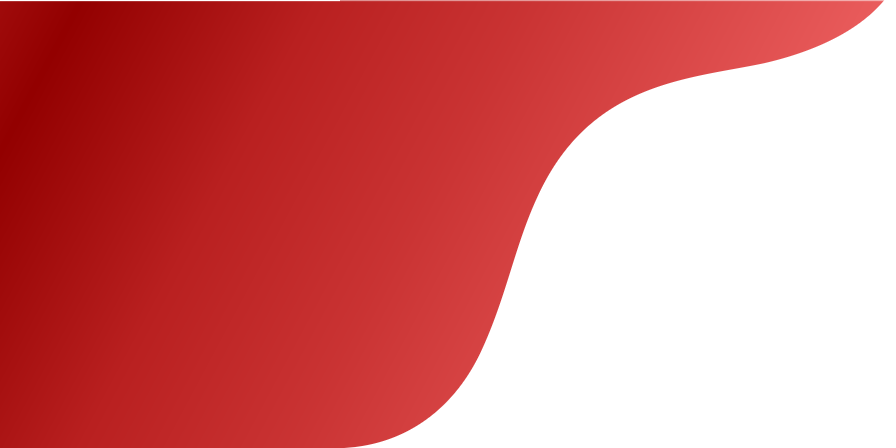
This background is drawn by a WebGL 1 fragment shader. Its source:

```glsl
precision highp float;
// A red diagonal gradient sheet on white, cut by a flowing S-shaped edge.
// The edge is a chain of cubic Bezier arcs, each solved for its height by
// bisection; the slope there turns the sideways gap into a distance.

uniform vec2 u_resolution;

vec2 bezier(vec2 a, vec2 b, vec2 c, vec2 d, float t) {
  float s = 1.0 - t;
  return s * s * s * a + 3.0 * s * t * (s * b + t * c) + t * t * t * d;
}

vec2 bezierSlope(vec2 a, vec2 b, vec2 c, vec2 d, float t) {
  float s = 1.0 - t;
  return 3.0 * (s * s * (b - a) + 2.0 * s * t * (c - b) + t * t * (d - c));
}

// Signed distance to an arc that always descends; positive on its left.
float arcDistance(vec2 p, vec2 a, vec2 b, vec2 c, vec2 d) {
  float t = 0.5;
  float stride = 0.25;
  for (int i = 0; i < 16; i++) {
    t += bezier(a, b, c, d, t).y < p.y ? stride : -stride;
    stride *= 0.5;
  }
  vec2 slope = bezierSlope(a, b, c, d, t);
  return (bezier(a, b, c, d, t).x - p.x) * slope.y / length(slope);
}

// The whole edge, from the top right corner to the bottom.
float edgeDistance(vec2 p) {
  vec2 crest = vec2(1.706, 0.141);
  vec2 shoulder = vec2(1.198, 0.443);
  vec2 hip = vec2(1.073, 0.786);
  if (p.y < crest.y)
    return arcDistance(p, vec2(1.974, 0.0), vec2(1.914, 0.073), vec2(1.81, 0.117), crest);
  if (p.y < shoulder.y)
    return arcDistance(p, crest, vec2(1.536, 0.177), vec2(1.315, 0.182), shoulder);
  if (p.y < hip.y)
    return arcDistance(p, shoulder, vec2(1.148, 0.552), vec2(1.13, 0.664), hip);
  return arcDistance(p, hip, vec2(1.01, 0.919), vec2(0.898, 0.995), vec2(0.763, 1.0));
}

// Darkest along a diagonal near the top left, paler toward the right.
vec3 redGradient(vec2 p) {
  float along = dot(p, vec2(0.88, 0.47));
  vec3 color = mix(vec3(0.575, 0.0, 0.0), vec3(0.725, 0.125, 0.125),
                   clamp(abs(along - 0.16) / 0.465, 0.0, 1.0));
  color = mix(color, vec3(0.79, 0.2, 0.2), clamp((along - 0.625) / 0.415, 0.0, 1.0));
  return mix(color, vec3(0.915, 0.36, 0.36), clamp((along - 1.04) / 0.7, 0.0, 1.0));
}

void main() {
  // Two units wide, one unit high, with y running down from the top.
  vec2 uv = gl_FragCoord.xy / u_resolution;
  vec2 p = vec2(2.0 * uv.x, 1.0 - uv.y);
  float pixel = 1.0 / u_resolution.y;

  // Sheet with a smoothed edge.
  float sheet = clamp(0.5 + edgeDistance(p) / pixel, 0.0, 1.0);

  // Hairline gap at the top, fainter on the right.
  float gap = clamp(0.5 + (0.0026 - p.y) / pixel, 0.0, 1.0);
  sheet *= 1.0 - gap * (p.x < 0.76 ? 1.0 : 0.5);

  gl_FragColor = vec4(mix(vec3(1.0), redGradient(p), sheet), 1.0);
}
```
